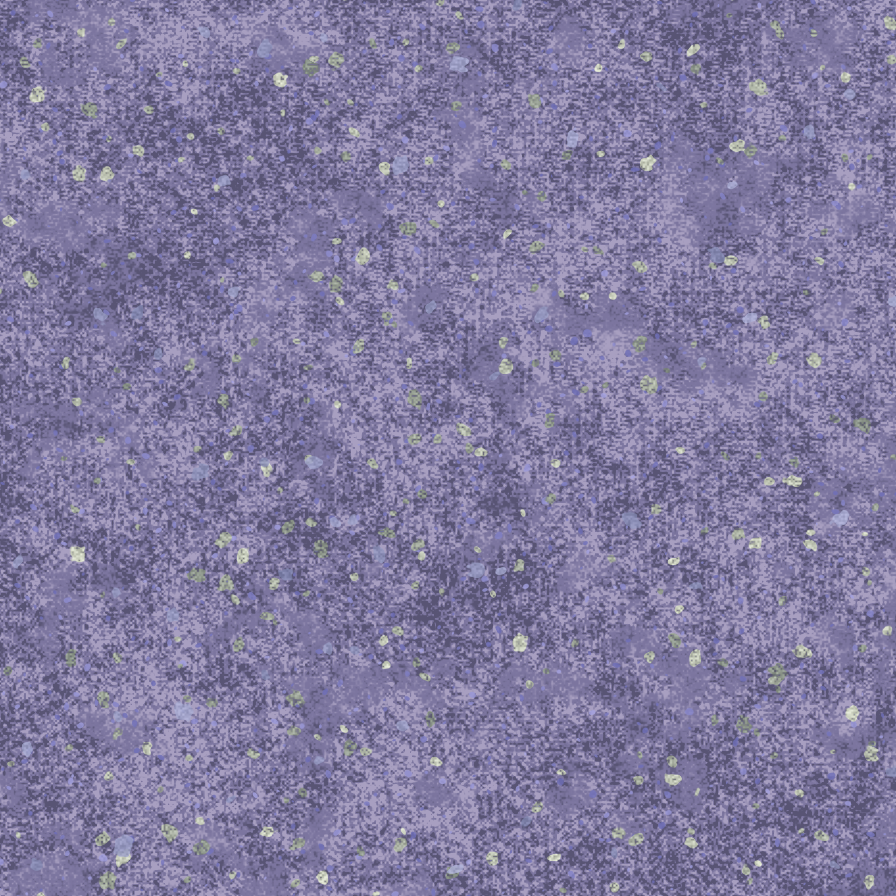
Give the GLSL for this texture, as a Shadertoy shader.

```glsl
// Speckled violet stone: three tones of fine grain, gently mottled by wider noise,
// under scattered layers of tiny blue specks, olive to cream grains and slate chips.
// Each layer jitters one irregular, rotated ellipse inside the cells of a grid.

float hash(vec2 p) {
    return fract(sin(dot(p, vec2(127.1, 311.7))) * 43758.5453);
}

float noise(vec2 p) {
    vec2 i = floor(p), f = fract(p);
    f = f * f * (3.0 - 2.0 * f);
    return mix(mix(hash(i), hash(i + vec2(1, 0)), f.x),
               mix(hash(i + vec2(0, 1)), hash(i + vec2(1, 1)), f.x), f.y);
}

// Returns coverage and a random tone; radii are in canvas units.
vec2 flecks(vec2 p, float cells, float density, float minRadius, float maxRadius,
            float stretch, float seed) {
    vec2 q = p * cells, home = floor(q), best = vec2(0);
    float ragged = noise(p * 190.0 + seed) - 0.5;
    float soft = 0.9 / iResolution.y;
    for (int y = -1; y <= 1; y++)
    for (int x = -1; x <= 1; x++) {
        vec2 cell = home + vec2(x, y), key = cell + seed;
        if (hash(key + 3.7) > density) continue;
        vec2 d = (q - cell - vec2(hash(key), hash(key + 17.3))) / cells;
        float angle = 6.2832 * hash(key + 29.1);
        float c = cos(angle), s = sin(angle);
        d = mat2(c, -s, s, c) * d;
        d.y *= 1.0 + stretch * hash(key + 41.9);
        float size = hash(key + 53.3);
        float radius = mix(minRadius, maxRadius, size * size);
        float edge = length(d) - radius * (1.0 + 0.7 * ragged);
        float cover = 1.0 - smoothstep(-soft, soft, edge);
        if (cover > best.x) best = vec2(cover, hash(key + 67.7));
    }
    return best;
}

void mainImage(out vec4 fragColor, in vec2 fragCoord) {
    vec2 p = fragCoord / iResolution.y;

    // Fine grain, calmer inside scattered smooth patches
    float fine = noise(p * 430.0 + 5.0);
    float grain = 0.78 * (fine - 0.5) + 0.45 * (noise(p * 190.0 + 31.0) - 0.5);
    float patches = 0.6 * noise(p * 17.0 + 71.0) + 0.4 * noise(p * 55.0 + 83.0);
    grain *= mix(1.0, 0.4, smoothstep(0.56, 0.74, patches));

    // Wider mottling
    float mottle = 0.28 * (noise(p * 48.0 + 11.0) - 0.5)
                 + 0.20 * (noise(p * 20.0 + 43.0) - 0.5)
                 + 0.18 * (noise(p * 6.0 + 59.0) - 0.5);
    float tone = 0.5 + grain + mottle;

    vec3 color = mix(vec3(0.345, 0.33, 0.455), vec3(0.485, 0.46, 0.625),
                     smoothstep(0.20, 0.47, tone));
    color = mix(color, vec3(0.66, 0.625, 0.755), smoothstep(0.50, 0.80, tone));

    // Small blue specks
    vec2 speck = flecks(p, 46.0, 0.55, 0.0016, 0.0045, 0.8, 101.0);
    vec3 blue = mix(vec3(0.43, 0.43, 0.72), vec3(0.67, 0.66, 0.90), speck.y * speck.y);
    color = mix(color, blue, 0.8 * speck.x);

    // Olive to cream grains, broken up by the fine grain
    vec2 crumb = flecks(p, 30.0, 0.38, 0.0038, 0.0105, 0.6, 211.0);
    vec3 cream = mix(vec3(0.49, 0.53, 0.48), vec3(0.80, 0.82, 0.74), crumb.y);
    cream += 0.30 * (fine - 0.5);
    float broken = mix(0.3, 0.95, smoothstep(0.15, 0.50, fine + 0.2 * crumb.y));
    color = mix(color, cream, crumb.x * broken);

    // Larger smooth slate chips
    vec2 chip = flecks(p, 13.0, 0.32, 0.0055, 0.0120, 0.9, 307.0);
    vec3 slate = mix(vec3(0.50, 0.52, 0.68), vec3(0.67, 0.68, 0.83), chip.y);
    color = mix(color, slate + 0.12 * (fine - 0.5), 0.85 * chip.x);

    fragColor = vec4(color, 1.0);
}
```
